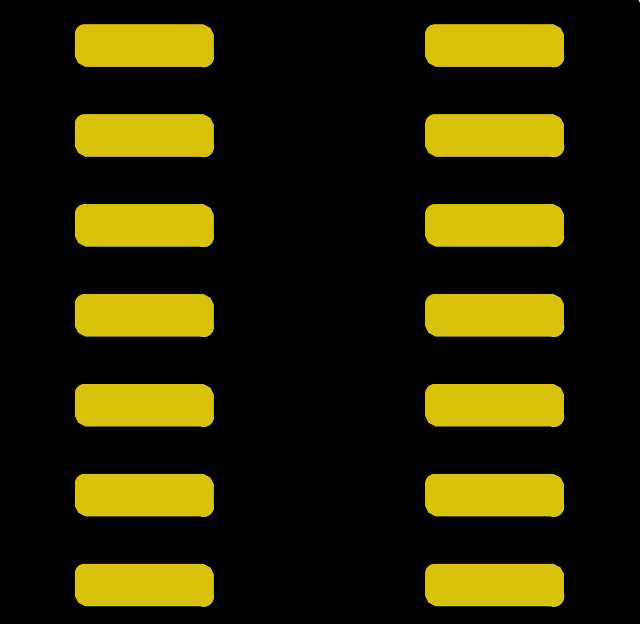
Write a Shadertoy shader that draws this pattern.

```glsl
// Two columns of seven yellow bars with uneven corners on black.

float roundBox(vec2 p, vec2 halfSize, float radius) {
    vec2 q = abs(p) - halfSize + radius;
    return length(max(q, 0.0)) + min(max(q.x, q.y), 0.0) - radius;
}

float barDistance(vec2 p) {
    vec2 halfSize = vec2(0.1113, 0.0341);

    // Upper left and lower right corners are round
    if (p.x * p.y < 0.0) {
        float bar = roundBox(p, halfSize, 0.0155);
        // Slight bulge below the lower right corner
        float bulge = length(p - vec2(0.0950, -0.0182)) - 0.0168;
        return min(bar, bulge);
    }

    // The other two corners are cut by a pair of facets
    vec2 q = abs(p);
    float bar = max(q.x - halfSize.x, q.y - halfSize.y);
    float shallowCut = dot(q, vec2(0.468, 0.884)) - 0.0744;
    float steepCut = dot(q, vec2(0.894, 0.447)) - 0.1073;
    return max(bar, max(shallowCut, steepCut));
}

void mainImage(out vec4 fragColor, in vec2 fragCoord) {
    // Canvas height is one unit
    vec2 uv = fragCoord / iResolution.y;
    float pixel = 1.0 / iResolution.y;

    // Repeat the bar, centred in each cell
    vec2 spacing = vec2(0.5613, 0.1441);
    vec2 firstCentre = vec2(0.2313, 0.0624);
    vec2 cell = (fract((uv - firstCentre) / spacing + 0.5) - 0.5) * spacing;

    float coverage = 1.0 - smoothstep(-0.5 * pixel, 0.5 * pixel, barDistance(cell));
    vec3 color = mix(vec3(0.0), vec3(0.85, 0.76, 0.045), coverage);

    // Tiny pale nick in the upper right canvas corner
    vec2 inset = vec2(iResolution.x / iResolution.y, 1.0) - uv;
    float nick = dot(inset, vec2(0.894, 0.447)) - 0.0022;
    color = mix(color, vec3(0.9), 1.0 - smoothstep(-0.5 * pixel, 0.5 * pixel, nick));

    fragColor = vec4(color, 1.0);
}
```
